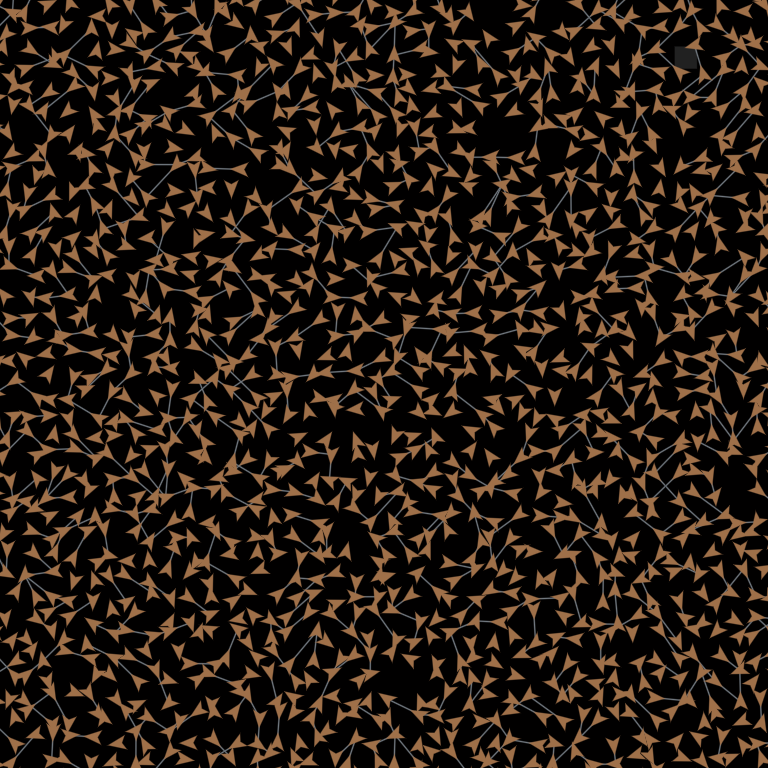
A three.js fragment shader for this pattern:

```glsl
// Swarm of small notched arrowheads on black, many joined into chains by thin grey links.
varying vec2 vUv;

#define CELLS 38.0         // scatter cells across the canvas
#define JITTER 0.78        // share of a cell that a position may roam
#define FILLED 0.95        // share of cells holding an arrow
#define LINKED 0.56        // share of arrows that follow a neighbour
#define TIP 0.0131         // arrow centre to tip
#define WING 0.0104        // arrow centre back to the wing ends
#define NOTCH 0.0055       // arrow centre back to the notch
#define HALF_WIDTH 0.0093
#define LINK_WIDTH 0.0017
#define SOFT 0.0011        // half width of the edge blur

const float TAU = 6.2831853;
const vec3 BACKGROUND = vec3(0.004, 0.0, 0.0);
const vec3 ARROW_BROWN = vec3(0.625, 0.440, 0.288);
const vec3 LINK_GREY = vec3(0.46, 0.49, 0.52);
const vec3 MARKER_GREY = vec3(0.13);

vec3 hash3(vec2 p) {
  vec3 q = fract(vec3(p.xyx) * vec3(0.1031, 0.1030, 0.0973));
  q += dot(q, q.yxz + 33.33);
  return fract((q.xxy + q.yzz) * q.zyx);
}

float valueNoise(vec2 p) {
  vec2 i = floor(p), f = fract(p);
  f = f * f * (3.0 - 2.0 * f);
  float low = mix(hash3(i).x, hash3(i + vec2(1.0, 0.0)).x, f.x);
  float high = mix(hash3(i + vec2(0.0, 1.0)).x, hash3(i + 1.0).x, f.x);
  return mix(low, high, f.y);
}

vec2 arrowPosition(vec2 cell) {
  return (cell + 0.5 + JITTER * (hash3(cell + 71.0).xy - 0.5)) / CELLS;
}

bool isFilled(vec2 cell) {
  return hash3(cell + 137.0).z < FILLED;
}

// Loosely shared course, so that followers line up into chains.
vec2 course(vec2 cell) {
  float turn = 2.0 * valueNoise(cell * 0.37 + 19.0) + 0.45 * hash3(cell + 211.0).x;
  return vec2(cos(TAU * turn), sin(TAU * turn));
}

float segmentDistance(vec2 p, vec2 a, vec2 b) {
  vec2 ab = b - a;
  return length(p - a - ab * clamp(dot(p - a, ab) / dot(ab, ab), 0.0, 1.0));
}

// Arrowhead pointing along +x: two flanks and a notched back.
float arrowDistance(vec2 p) {
  p.y = abs(p.y);
  vec2 flank = normalize(vec2(HALF_WIDTH, TIP + WING));
  vec2 back = -normalize(vec2(HALF_WIDTH, WING - NOTCH));
  return max(dot(p - vec2(TIP, 0.0), flank), dot(p + vec2(NOTCH, 0.0), back));
}

float coverage(float d) {
  return 1.0 - smoothstep(-SOFT, SOFT, d);
}

void main() {
  vec2 home = floor(vUv * CELLS);
  float arrows = 1.0;
  float links = 1.0;

  for (int y = -1; y <= 1; y++) {
    for (int x = -1; x <= 1; x++) {
      vec2 cell = home + vec2(float(x), float(y));
      if (!isFilled(cell)) continue;
      vec2 center = arrowPosition(cell);
      vec3 rnd = hash3(cell + 307.0);
      vec2 heading = vec2(cos(TAU * rnd.x), sin(TAU * rnd.x));

      // Followers turn towards the neighbour on their course.
      vec2 leader = cell + floor(course(cell) * 1.3 + 0.5);
      if (rnd.y < LINKED && isFilled(leader)) {
        vec2 target = arrowPosition(leader);
        heading = normalize(target - center);
        links = min(links, segmentDistance(vUv, center, target));
      }

      vec2 offset = vUv - center;
      vec2 local = vec2(dot(offset, heading), heading.x * offset.y - heading.y * offset.x);
      arrows = min(arrows, arrowDistance(local));
    }
  }

  // One faint square marker near the upper right corner.
  vec2 box = abs(vUv - vec2(0.893, 0.925)) - 0.0145;
  vec3 color = mix(BACKGROUND, MARKER_GREY, coverage(max(box.x, box.y)));
  color = mix(color, LINK_GREY, coverage(links - 0.5 * LINK_WIDTH));
  color = mix(color, ARROW_BROWN, coverage(arrows));
  gl_FragColor = vec4(color, 1.0);
}
```
